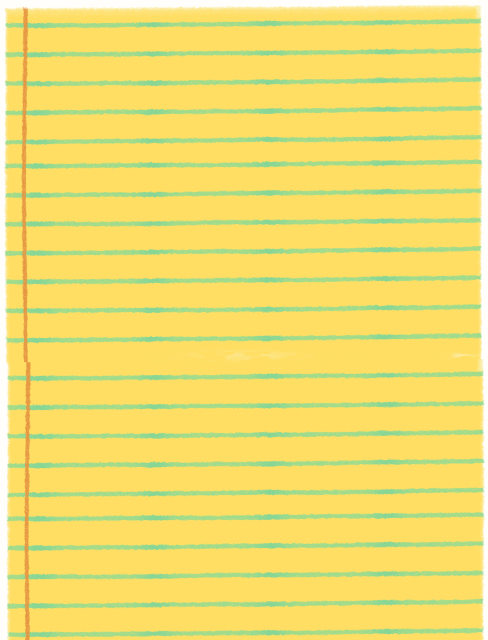
A Shadertoy shader for this pattern:

```glsl
// Yellow ruled notepad sheet drawn in crayon: two stacked copies of a twelve-line
// block, with green rules, an orange margin stroke and rough pale paper edges.
// Strokes are distances to gently bent lines, roughened by value noise.

// Lengths are in canvas heights, measured from the top left.
const float BLOCK_HEIGHT = 0.5512;
const float BLOCK_SHIFT = 0.0033;
const int RULES_PER_BLOCK = 12;
const float FIRST_RULE = 0.0404;
const float RULE_SPACING = 0.0453;
const float RULE_SLIP = 0.0072;     // the sixth rule and those below sit higher
const int SLIP_ROW = 5;
const float RULE_RISE = 0.0068;     // climb from left to right
const float RULE_HALF = 0.0034;
const float MARGIN_X = 0.0388;
const float MARGIN_HALF = 0.0031;
const float PAPER_LEFT = 0.0100;
const float PAPER_RIGHT = 0.7515;
const float PAPER_TOP = 0.0142;
const float GRAIN = 520.0;          // grain cells per canvas height

const vec3 BACKDROP = vec3(1.0, 0.995, 0.985);
const vec3 PAPER = vec3(1.0, 0.87, 0.39);
const vec3 PALE = vec3(0.98, 0.94, 0.71);
const vec3 GREEN = vec3(0.61, 0.86, 0.56);
const vec3 DEEP_GREEN = vec3(0.53, 0.84, 0.59);
const vec3 ORANGE = vec3(0.90, 0.59, 0.26);

float hash(vec2 p) {
    return fract(sin(dot(p, vec2(127.1, 311.7))) * 43758.5453);
}

float noise(vec2 p) {
    vec2 i = floor(p), f = fract(p);
    f = f * f * (3.0 - 2.0 * f);
    return mix(mix(hash(i), hash(i + vec2(1, 0)), f.x),
               mix(hash(i + vec2(0, 1)), hash(i + vec2(1, 1)), f.x), f.y);
}

// Soft-edged coverage: one where d is negative.
float cover(float d, float soft) {
    return 1.0 - smoothstep(-soft, soft, d);
}

// Distance to the nearest bent rule of the block.
float ruleDistance(vec2 q) {
    float along = clamp(q.x / PAPER_RIGHT, 0.0, 1.0);
    float climb = RULE_RISE * pow(along, 1.35);
    float nearest = 1.0;
    for (int i = 0; i < RULES_PER_BLOCK; i++) {
        float row = float(i);
        float y = FIRST_RULE + RULE_SPACING * row - climb;
        y -= i >= SLIP_ROW ? RULE_SLIP : 0.0;
        y += 0.0014 * (noise(vec2(q.x * 12.0, row * 7.3)) - 0.5);
        nearest = min(nearest, abs(q.y - y));
    }
    return nearest;
}

// Faint horizontal scuff around a centre.
float scuff(vec2 p, vec2 centre, vec2 size) {
    vec2 d = (p - centre) / size;
    return exp(-dot(d, d)) * smoothstep(0.35, 0.8, noise(p * vec2(70.0, 330.0)));
}

void mainImage(out vec4 fragColor, in vec2 fragCoord) {
    vec2 p = vec2(fragCoord.x, iResolution.y - fragCoord.y) / iResolution.y;
    float pixel = 1.0 / iResolution.y;
    float soft = max(0.0013, 0.8 * pixel);

    // Local position in the repeated block; its seam follows the slanted top.
    float slant = 0.0052 * p.x / PAPER_RIGHT;
    float block = step(PAPER_TOP + BLOCK_HEIGHT - slant, p.y);
    vec2 q = p - block * vec2(BLOCK_SHIFT, BLOCK_HEIGHT);

    float fine = noise(q * GRAIN) - 0.5;
    float coarse = noise(q * GRAIN * 0.35 + 17.0) - 0.5;
    float rough = 0.0018 * fine + 0.0016 * coarse;

    // Paper sheet with ragged sides and top
    float wander = 0.0025 * (noise(q * 9.0) - 0.5);
    float left = PAPER_LEFT - q.x + wander - 0.0015 * q.y;
    float right = q.x - PAPER_RIGHT + wander;
    float top = PAPER_TOP - slant - p.y + wander;
    float edge = max(max(left, right), top) + rough;
    float sheet = cover(edge, 1.5 * soft);

    // Pale wear on the rim, the upper right corner and the seam
    float wear = 0.55 * smoothstep(-0.006, 0.0, edge);
    wear += 0.3 * smoothstep(-0.016, -0.003, top + 2.0 * rough);
    wear += 0.6 * smoothstep(-0.011, -0.005, right + rough)
          * (1.0 - smoothstep(0.024, 0.036, q.y));
    wear += 0.5 * scuff(p, vec2(0.385, 0.556), vec2(0.075, 0.007));
    wear += 0.8 * scuff(p, vec2(0.718, 0.556), vec2(0.020, 0.004));
    vec3 colour = mix(PAPER, PALE, clamp(wear, 0.0, 1.0));

    // Green rules, pressed harder at regular intervals
    float press = pow(0.5 + 0.5 * cos(6.2832 * (q.x - 0.42) / 0.181), 6.0);
    float rule = cover(ruleDistance(q) - RULE_HALF - 0.0004 * press + rough, soft);
    rule *= clamp(0.93 + 0.3 * fine + 0.15 * press, 0.0, 1.0);
    colour = mix(colour, mix(GREEN, DEEP_GREEN, press), rule);

    // Orange margin stroke
    float bend = 0.0012 * sin(q.y * 11.0 + 1.6) + 0.0008 * block;
    float margin = cover(abs(q.x - MARGIN_X - bend) - MARGIN_HALF + rough, soft);
    margin *= clamp(0.93 + 0.4 * fine, 0.0, 1.0);
    colour = mix(colour, ORANGE, margin);

    fragColor = vec4(mix(BACKDROP, colour, sheet), 1.0);
}
```
